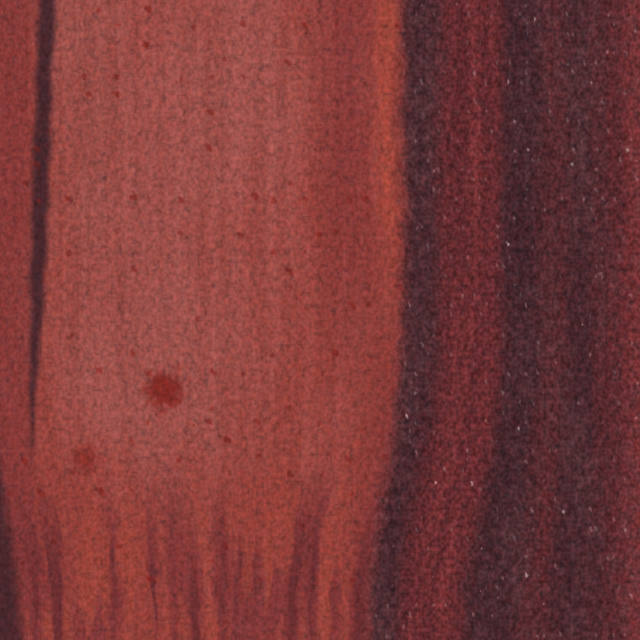
Reproduce this texture procedurally as a WebGL 1 fragment shader.

```glsl
precision highp float;
// Polished rosewood: a salmon panel beside dark vertical bands of heartwood.
// The grain is a warped x coordinate that gathers towards the bottom; bands,
// streaks, knots, crackled gradient-noise grain and small flecks lie over it.
uniform vec2 u_resolution;

const vec3 SALMON = vec3(0.605, 0.31, 0.288);
const vec3 RUST = vec3(0.575, 0.25, 0.222);
const vec3 ORANGE = vec3(0.64, 0.28, 0.225);
const vec3 WINE = vec3(0.48, 0.20, 0.205);
const vec3 MAROON = vec3(0.38, 0.165, 0.178);
const vec3 DARK = vec3(0.255, 0.142, 0.165);
const vec3 SLATE = vec3(0.37, 0.225, 0.24);
const vec3 KNOT = vec3(0.47, 0.13, 0.11);
const vec3 PALE = vec3(0.68, 0.56, 0.57);

vec2 hash2(vec2 p) {
  vec3 q = fract(p.xyx * vec3(0.1031, 0.1030, 0.0973));
  q += dot(q, q.yzx + 33.33);
  return fract((q.xx + q.yz) * q.zy);
}

float cornerSlope(vec2 cell, vec2 offset) {
  float angle = 6.2832 * hash2(cell).x;
  return dot(vec2(cos(angle), sin(angle)), offset);
}

// Gradient noise, roughly -1 to 1
float noise(vec2 p) {
  vec2 i = floor(p), f = fract(p);
  vec2 w = f * f * f * (f * (f * 6.0 - 15.0) + 10.0);
  vec2 e = vec2(1.0, 0.0);
  float low = mix(cornerSlope(i, f), cornerSlope(i + e, f - e), w.x);
  float high = mix(cornerSlope(i + e.yx, f - e.yx), cornerSlope(i + 1.0, f - 1.0), w.x);
  return 1.5 * mix(low, high, w.y);
}

float band(float x, float left, float right, float soft) {
  return smoothstep(left - soft, left + soft, x)
    * (1.0 - smoothstep(right - soft, right + soft, x));
}

// Short soft dashes along the zero crossings of noise
float crackle(vec2 p, vec2 scale) {
  float line = 1.0 - smoothstep(0.04, 0.32, abs(noise(p * scale)));
  return line * smoothstep(-0.1, 0.45, noise(p * 67.0 + scale));
}

float spot(vec2 p, vec2 center, float radius) {
  float ragged = 1.0 + 0.45 * noise(p * 55.0) + 0.3 * noise(p * 130.0);
  return 1.0 - smoothstep(0.3, 1.15, length(p - center) / (radius * ragged));
}

// Scattered ragged flecks, one at most in each cell
float flecks(vec2 p, vec2 cells, float density, float size) {
  vec2 q = p * cells, id = floor(q);
  vec2 center = 0.35 + 0.3 * hash2(id + 17.0);
  vec2 pick = hash2(id + 71.0);
  vec2 offset = fract(q) - center;
  offset.x += (pick.y - 0.5) * offset.y;
  float d = length(offset) / (size * (0.4 + 0.6 * pick.y)) + 0.4 * noise(q * 3.5);
  return step(pick.x, density) * (0.4 + 0.6 * pick.y) * (1.0 - smoothstep(0.2, 1.0, d));
}

// Gather the grain towards the foot of the panel, with uneven edges
float grainCoord(vec2 p) {
  float pull = 0.17 * (1.0 - smoothstep(0.0, 0.5, p.y));
  pull *= 1.0 - smoothstep(0.64, 0.95, p.x);
  float sway = 0.006 * noise(p * vec2(5.0, 4.0)) + 0.006 * noise(p * vec2(45.0, 20.0));
  return 0.33 + (p.x - 0.33) / (1.0 - pull) + sway;
}

vec3 panelColor(vec2 p, float g, float streak) {
  float bloom = band(g, 0.08, 0.46, 0.07) * smoothstep(0.15, 0.45, p.y);
  float cloud = noise(p * vec2(6.0, 4.0) + 3.0) + 0.6 * noise(p * vec2(17.0, 9.0));
  vec3 c = mix(RUST, SALMON, clamp(0.1 + 0.75 * bloom + 0.4 * cloud + 0.2 * streak, 0.0, 1.0));
  c = mix(c, WINE, 0.55 * band(g, 0.50, 0.585, 0.04) * smoothstep(0.2, 0.7, p.y));
  c = mix(c, ORANGE, 0.75 * band(g, 0.592, 0.618, 0.016) * smoothstep(0.5, 0.75, p.y));
  c = mix(c, WINE, 0.6 * smoothstep(0.56, 0.63, g) * (1.0 - smoothstep(0.3, 0.6, p.y)));
  // Fanned streaks at the foot
  float foot = 1.0 - smoothstep(0.08, 0.31, p.y + 0.08 * noise(vec2(g * 14.0, 2.0)));
  float fan = noise(vec2(g * 32.0, p.y * 3.0 + 8.0)) + 0.5 * streak;
  c = mix(c, WINE, foot * 0.75 * smoothstep(-0.4, 0.2, fan + 0.6 * cloud));
  c = mix(c, MAROON, foot * 0.75 * smoothstep(0.1, 0.75, fan));
  return mix(c, ORANGE, foot * 0.35 * smoothstep(0.1, 0.6, -fan));
}

vec3 heartwoodColor(vec2 p, float g, float streak) {
  float red = band(g, 0.69, 0.785, 0.022);
  vec3 c = mix(MAROON, WINE, clamp(0.2 + 0.5 * streak, 0.0, 1.0) * red);
  c = mix(c, DARK, 0.9 * band(g, 0.628, 0.682, 0.02));
  c = mix(c, DARK, 0.9 * band(g, 0.785, 0.845, 0.016));
  c = mix(c, DARK, 0.75 * band(g, 0.885, 0.925, 0.018));
  c = mix(c, DARK, clamp(0.4 + 0.4 * streak, 0.0, 1.0) * band(g, 0.80, 0.965, 0.015));
  c = mix(c, WINE, 0.6 * band(g, 0.98, 1.1, 0.012));
  float haze = 0.25 + 0.5 * noise(p * vec2(16.0, 4.0) + 5.0) + 0.6 * noise(p * vec2(60.0, 45.0));
  return mix(c, SLATE, 0.65 * clamp(haze, 0.0, 1.0) * (1.0 - red));
}

void main() {
  vec2 p = gl_FragCoord.xy / u_resolution;
  float g = grainCoord(p);
  float streak = noise(vec2(g * 55.0, p.y * 2.0)) + 0.5 * noise(vec2(g * 120.0, p.y * 5.0));
  float heart = smoothstep(0.608, 0.645, g);
  vec3 c = mix(panelColor(p, g, streak), heartwoodColor(p, g, streak), heart);

  // Left margin: red sapwood, tapering dark vein and dark corner
  c = mix(c, WINE, 0.6 * (1.0 - smoothstep(0.03, 0.07, p.x)));
  float vein = abs(p.x - mix(0.04, 0.073, p.y) + 0.003 * noise(p * vec2(30.0, 22.0)));
  float veinWidth = 0.013 * smoothstep(0.2, 0.65, p.y);
  float veinFade = 0.9 * smoothstep(0.22, 0.36, p.y);
  c = mix(c, DARK, veinFade * (1.0 - smoothstep(veinWidth - 0.008, veinWidth + 0.007, vein)));
  c = mix(c, DARK, 0.85 * (1.0 - smoothstep(-0.045, -0.01, g)));

  // Knots and flecks
  float knots = max(spot(p, vec2(0.257, 0.39), 0.038), 0.6 * spot(p, vec2(0.135, 0.283), 0.025));
  c = mix(c, KNOT, 0.8 * knots);
  c = mix(c, KNOT, 0.65 * (1.0 - heart) * flecks(p, vec2(41.0, 37.0), 0.11, 0.34));
  c = mix(c, PALE, 0.35 * heart * flecks(p, vec2(110.0, 66.0), 0.14, 0.42));
  c = mix(c, PALE, 0.9 * heart * flecks(p + 0.37, vec2(70.0, 48.0), 0.01, 0.3));

  // Fine grain: crisp mottling and a weave of short dark creases
  float grain = noise(p * vec2(185.0, 160.0)) + 0.8 * noise(p * vec2(105.0, 80.0) + 40.0);
  float creases = crackle(p, vec2(95.0, 38.0)) + crackle(p + 0.5, vec2(45.0, 105.0));
  c *= 1.03 + 0.04 * streak + mix(0.115, 0.235, heart) * grain - 0.085 * creases;
  c += vec3(-0.008, 0.012, 0.018) * (noise(p * vec2(110.0, 90.0) + 9.0) + 0.5 * creases);
  gl_FragColor = vec4(clamp(c, 0.0, 1.0), 1.0);
}
```
